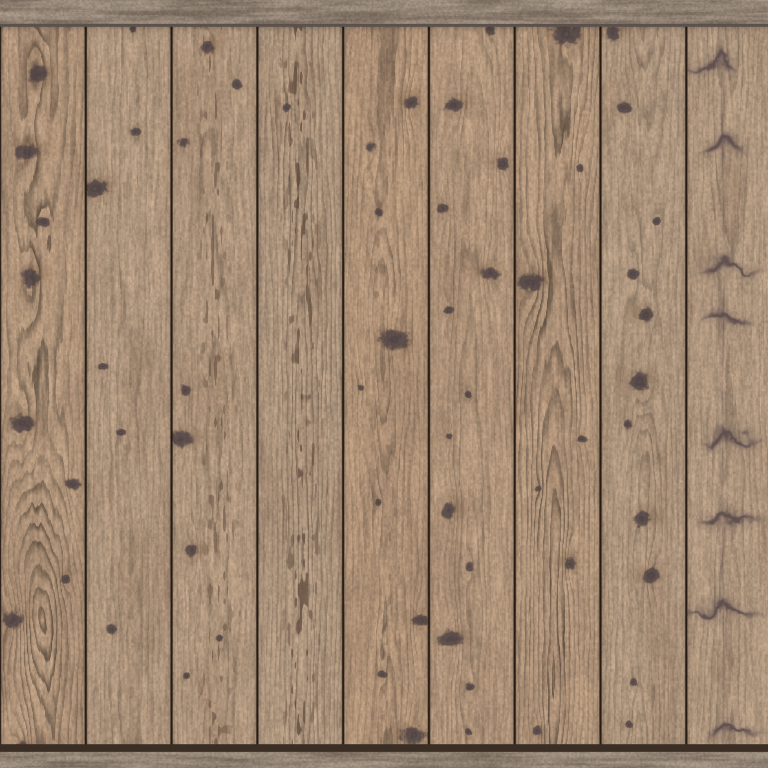
Give the GLSL for this texture, as a Shadertoy shader.

```glsl
// Nine weathered, knotty pine boards standing between two grey horizontal rails.

const float BOARD_WIDTH = 0.1117;
const vec3 GAP_COLOR = vec3(0.15, 0.11, 0.08);

float hash(vec2 p) {
    vec3 q = fract(vec3(p.xyx) * 0.1031);
    q += dot(q, q.yzx + 33.33);
    return fract((q.x + q.y) * q.z);
}

float noise(vec2 p) {
    vec2 i = floor(p), f = fract(p);
    f = f * f * (3.0 - 2.0 * f);
    return mix(mix(hash(i), hash(i + vec2(1, 0)), f.x),
               mix(hash(i + vec2(0, 1)), hash(i + vec2(1, 1)), f.x), f.y);
}

float fbm(vec2 p) {
    float sum = 0.0, amp = 0.5;
    for (int i = 0; i < 4; i++) {
        sum += amp * noise(p);
        p = p * 2.03 + 17.1;
        amp *= 0.5;
    }
    return sum;
}

// x: dark knot, y: brown stain, z: bending of the grain; p is relative to the board centre
vec3 knots(vec2 p, float id, float density) {
    vec3 result = vec3(0.0);
    float edge = (fbm(p * 160.0 + id * 9.0) - 0.47) * 0.9;
    for (int i = 0; i < 13; i++) {
        vec2 seed = vec2(float(i) + 3.0, id * 7.0 + 2.0);
        if (hash(seed) > density) continue;
        float size = hash(seed + 31.7);
        float radius = mix(0.0045, 0.0135, size * size);
        float x = (hash(seed + 11.3) - 0.5) * 0.8 * BOARD_WIDTH;
        float y = (float(i) + 0.15 + 0.7 * hash(seed + 5.1)) / 13.0;
        vec2 d = p - vec2(x, y);
        float stretch = 1.0 + step(0.75, hash(seed + 47.0)) * 0.5;
        float dist = length(d / vec2(stretch, 1.0)) / radius + edge;
        float knot = 1.0 - smoothstep(0.6, 1.2, dist);
        knot *= 0.92 + 0.08 * sin(dist * 9.0);
        vec2 side = (d - vec2(0.012 * sign(-x), 0.004)) / vec2(0.015, 0.011);
        float stain = exp(-dot(side, side)) * step(0.6, size) * 0.4;
        stain += 0.3 * exp(-dist * dist * 0.4);
        vec2 flow = d / radius * vec2(0.8, 0.25);
        result = vec3(max(result.x, knot), max(result.y, stain),
                      result.z + radius * 9.0 * exp(-dot(flow, flow)));
    }
    return result;
}

// Drooping branch marks on either side of a dark pith line
float whiskers(vec2 p) {
    float x = p.x + 0.008 + 0.004 * (noise(vec2(p.y * 14.0, 3.0)) - 0.5);
    float mark = 0.6 * exp(-abs(x) * 600.0) * noise(vec2(5.0, p.y * 25.0));
    float wave = 0.03 * (fbm(p * 45.0) - 0.47);
    for (int i = 0; i < 8; i++) {
        vec2 seed = vec2(float(i), 71.0 + step(0.0, x));
        float y = (float(i) + 0.3 + 0.5 * hash(vec2(float(i), 63.0))) / 8.0;
        float reach = mix(0.02, 0.07, hash(seed));
        float curve = y - mix(0.012, 0.026, hash(seed + 9.0)) * (1.0 - exp(-abs(x) * 45.0)) + wave;
        float width = 0.003 + 0.004 * exp(-abs(x) * 120.0);
        float d = (p.y - curve) / width;
        float fade = 1.0 - smoothstep(reach * 0.3, reach, abs(x));
        mark = max(mark, fade * (0.7 * exp(-d * d) + 0.25 * exp(-d * d * 0.1)));
    }
    return mark;
}

vec3 boards(vec2 uv, float px) {
    float[9] grain = float[9](0.9, 0.4, 0.45, 0.7, 0.6, 0.45, 1.0, 0.45, 0.4);
    float[9] density = float[9](0.8, 0.5, 0.45, 0.15, 0.8, 1.0, 0.5, 0.95, 0.0);
    int index = clamp(int(uv.x / BOARD_WIDTH), 0, 8);
    float id = float(index);
    vec2 p = vec2(uv.x - (id + 0.5) * BOARD_WIDTH, uv.y);
    vec3 knot = knots(p, id, density[index]);

    // Growth rings of a wavering log, cut by the board face
    float x = p.x / BOARD_WIDTH + 0.16 * (noise(vec2(uv.y * 3.0, id * 5.3)) - 0.5);
    float depth = 0.9 * (noise(vec2(uv.y * 2.0 + id * 3.1, id * 17.7)) - 0.3);
    float rough = fbm(vec2(uv.x * 70.0, uv.y * 10.0) + id * 13.0);
    float phase = fract(17.0 * (length(vec2(x, depth)) + knot.z) + rough * 1.8);
    float ring = smoothstep(0.4, 0.88, phase) * (1.0 - smoothstep(0.88, 1.0, phase));
    ring *= 0.4 + 1.2 * noise(uv * vec2(60, 12) + id);

    // Base tone, faint blotches, vertical fibres and speckle
    vec3 color = mix(vec3(0.71, 0.59, 0.48), vec3(0.69, 0.60, 0.51), hash(vec2(id, 91.0)));
    color = mix(color, vec3(0.61, 0.50, 0.41), 0.45 * smoothstep(0.42, 0.75, fbm(uv * vec2(22, 8) + id * 4.0)));
    color *= 1.0 + 0.26 * (fbm(uv * vec2(300, 30)) - 0.47);
    color *= 1.0 + 0.13 * (noise(uv * vec2(420, 260)) - 0.5) + 0.07 * (noise(uv * 510.0) - 0.5);
    color *= 1.0 - ring * grain[index] * 0.3 * (0.4 + 0.6 * exp(-x * x * 14.0));

    // Short torn cracks along the middle of the rougher boards
    float crack = smoothstep(0.68, 0.82, noise(vec2(uv.x * 260.0, uv.y * 60.0) + id * 7.0));
    crack *= exp(-x * x * 25.0) * (0.12 + exp(-0.8 * (id - 2.7) * (id - 2.7)));
    color = mix(color, vec3(0.36, 0.28, 0.23), crack * 0.7);

    // Knots and branch marks
    color = mix(color, vec3(0.45, 0.34, 0.25), knot.y * 0.6);
    color = mix(color, vec3(0.30, 0.255, 0.265), knot.x * 0.93);
    if (index == 8) color = mix(color, vec3(0.36, 0.30, 0.30), whiskers(p));

    // Dark joints with a soft shaded edge
    float joint = abs(uv.x - min(round(uv.x / BOARD_WIDTH), 8.0) * BOARD_WIDTH);
    color *= 1.0 - 0.2 * exp(-joint * 330.0);
    return mix(GAP_COLOR, color, smoothstep(0.0011 - px, 0.0017 + px, joint));
}

vec3 rail(vec2 uv) {
    float streak = fbm(uv * vec2(11, 170));
    vec3 color = mix(vec3(0.49, 0.435, 0.38), vec3(0.62, 0.56, 0.50), smoothstep(0.2, 0.7, streak));
    color *= 0.9 + 0.2 * fbm(uv * vec2(16, 40));
    return color * (1.0 + 0.16 * (noise(uv * 400.0) - 0.5));
}

void mainImage(out vec4 fragColor, in vec2 fragCoord) {
    vec2 uv = fragCoord / iResolution.xy;
    float px = 0.7 / iResolution.y;
    vec3 color = boards(uv, px);
    color *= 1.0 - 0.25 * exp(-abs(uv.y - 0.966) * 250.0);
    color = mix(color, rail(uv), smoothstep(0.967 - px, 0.967 + px, uv.y));
    color = mix(vec3(0.36, 0.32, 0.30), color, smoothstep(0.001, 0.001 + 2.0 * px, abs(uv.y - 0.967)));
    color = mix(vec3(0.23, 0.18, 0.14), color, smoothstep(0.031 - px, 0.031 + px, uv.y));
    color = mix(rail(uv + 3.0), color, smoothstep(0.021 - px, 0.021 + px, uv.y));
    fragColor = vec4(color, 1.0);
}
```
